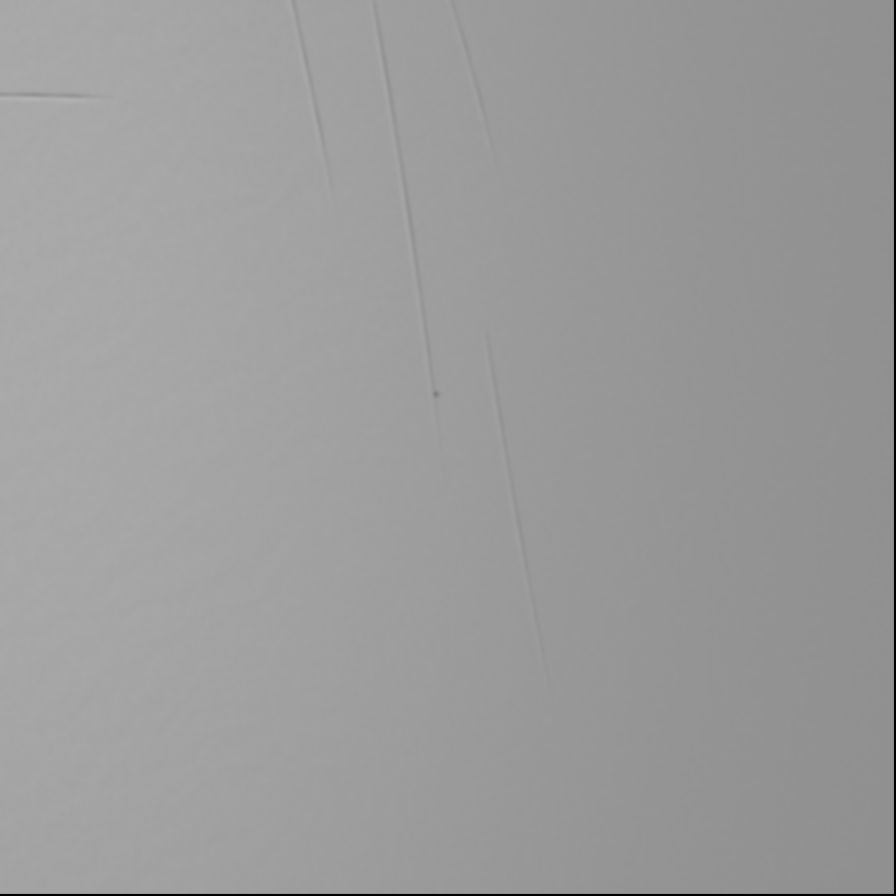
This texture is drawn by a Shadertoy shader. Its source:

```glsl
// A matte grey sheet lit softly from the left, with long shallow creases.
// A Gaussian glow gives the shading, cellular noise and layered sines the grain,
// and each crease is a bent segment with a dark groove and a pale lip.

const float DIM = 0.553;                 // grey far from the light
const float BRIGHT = 0.663;              // grey at the centre of the light
const vec2 GLOW_CENTER = vec2(-0.05, 0.72);
const vec2 GLOW_FALLOFF = vec2(1.9, 0.5);
const float GRAIN_SCALE = 85.0;          // cells across the canvas
const float GRAIN_AMOUNT = 0.014;
const float WISP_AMOUNT = 0.0022;
const float CREASE_WIDTH = 0.0027;
const float LIP_SHARE = 0.5;             // pale lip relative to the groove
const vec2 SPECK = vec2(0.487, 0.560);
const float BORDER = 0.0024;             // dark rim at right and bottom

// Crease ends: start xy, end xy
const int CREASES = 5;
const vec4 ENDS[CREASES] = vec4[CREASES](
    vec4(0.323, 1.02, 0.379, 0.750),
    vec4(0.414, 1.02, 0.502, 0.420),
    vec4(0.498, 1.02, 0.562, 0.785),
    vec4(0.542, 0.640, 0.628, 0.165),
    vec4(-0.03, 0.895, 0.142, 0.891));
// Crease depth and sideways bend
const vec2 SHAPE[CREASES] = vec2[CREASES](
    vec2(0.048, 0.001), vec2(0.046, 0.005), vec2(0.030, 0.003),
    vec2(0.030, -0.003), vec2(0.085, 0.001));

vec2 hash2(vec2 p) {
    vec3 q = fract(p.xyx * vec3(0.1031, 0.1030, 0.0973));
    q += dot(q, q.yzx + 33.33);
    return fract((q.xx + q.yz) * q.zy);
}

// Distance to the nearest scattered cell centre
float cellular(vec2 p) {
    vec2 cell = floor(p), f = fract(p);
    float nearest = 4.0;
    for (int y = -1; y <= 1; y++)
    for (int x = -1; x <= 1; x++) {
        vec2 offset = vec2(x, y);
        vec2 d = offset + hash2(cell + offset) - f;
        nearest = min(nearest, dot(d, d));
    }
    return sqrt(nearest);
}

// Faint diagonal ripples, warped so that they never line up
float wisps(vec2 p) {
    float sum = 0.0;
    for (int i = 0; i < 4; i++) {
        float k = float(i);
        vec2 w = p + 0.012 * sin(p.yx * (31.0 + 13.0 * k) + k * 2.1);
        sum += sin(dot(w, vec2(-62.0 - 23.0 * k, 105.0 + 31.0 * k)) + k * 1.7);
    }
    return 0.5 * sum;
}

float bell(float x) { return exp(-x * x); }

float crease(vec2 p, vec4 ends, vec2 shape) {
    vec2 span = ends.zw - ends.xy;
    float len = length(span);
    vec2 dir = span / len;
    vec2 rel = p - ends.xy;
    float t = dot(rel, dir) / len;
    float bend = shape.y * 4.0 * t * (1.0 - t);
    float side = (dot(rel, vec2(-dir.y, dir.x)) - bend) / CREASE_WIDTH;
    float fade = smoothstep(0.0, 0.06, t) * (1.0 - smoothstep(0.55, 1.0, t));
    float wear = 0.85 + 0.15 * sin(t * 23.0 + ends.x * 40.0);
    return shape.x * fade * wear * (LIP_SHARE * bell(side + 1.9) - bell(side));
}

void mainImage(out vec4 fragColor, in vec2 fragCoord) {
    vec2 uv = fragCoord / iResolution.xy;
    float pixel = 1.0 / iResolution.y;

    // Soft light from the left
    vec2 away = uv - GLOW_CENTER;
    float glow = exp(-dot(GLOW_FALLOFF, away * away));
    float grey = mix(DIM, BRIGHT, glow);

    // Fine grain, clearer where the light rakes across
    float relief = mix(0.45, 1.0, glow);
    float grain = 0.6 * cellular(uv * GRAIN_SCALE)
                + 0.4 * cellular(uv * GRAIN_SCALE * 1.9 + 17.0) - 0.45;
    grey += relief * GRAIN_AMOUNT * grain;
    grey += WISP_AMOUNT * wisps(uv) * (1.0 - smoothstep(0.1, 0.7, uv.x));

    // Creases and one small speck
    for (int i = 0; i < CREASES; i++) grey += crease(uv, ENDS[i], SHAPE[i]);
    grey -= 0.11 * bell(length(uv - SPECK) / 0.0036);

    // Dark rim
    float rim = min(1.0 - uv.x, uv.y);
    grey *= smoothstep(BORDER - 0.5 * pixel, BORDER + 0.5 * pixel, rim);

    fragColor = vec4(vec3(grey), 1.0);
}
```
